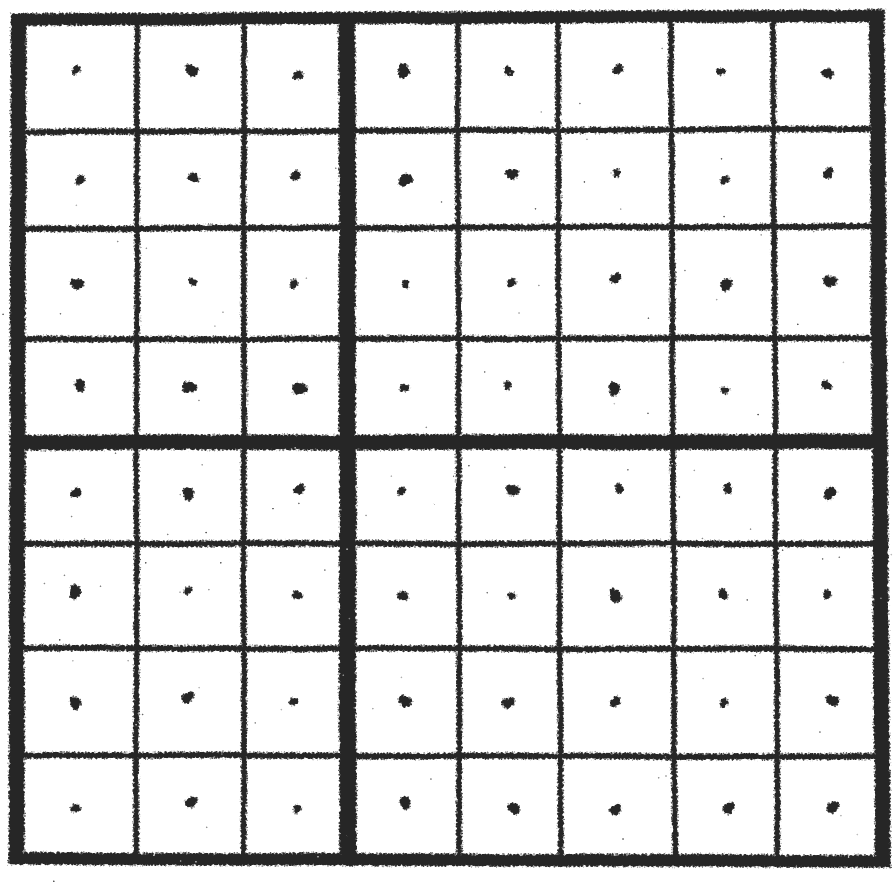
Give the GLSL for this pattern, as a Shadertoy shader.

```glsl
// Hand-inked 8 x 8 ruled grid with a heavy frame, one heavy cross and a dot in each cell.
// Uneven rules are distance fields; layered sines bend them and cellular noise
// frays their edges. Hashes vary the dots and scatter specks and chips.

#define INK        vec3(0.15)
#define PAPER      vec3(1.0)
#define THIN       vec2(0.0031, 0.0034)  // half widths: upright, level
#define HEAVY      vec2(0.0096, 0.0086)
#define FRAME      vec2(0.0088, 0.0070)
#define WOBBLE     0.0007
#define FRAY       0.0034
#define FRAY_SCALE 330.0
#define DOT_RADIUS 0.0060
#define DOT_JITTER 0.0045
#define SPECK_SCALE 85.0
#define SPECK_RATE 0.022

const int RULES = 9;
// Rule positions in canvas heights, from left and from below.
const float COLS[RULES] = float[RULES](0.0198, 0.155, 0.2765, 0.394, 0.520, 0.634, 0.763, 0.879, 0.9975);
const float ROWS[RULES] = float[RULES](0.0251, 0.143, 0.2646, 0.3836, 0.4987, 0.616, 0.742, 0.852, 0.980);

vec2 hash2(vec2 p) {
    vec3 q = fract(p.xyx * vec3(0.1031, 0.1030, 0.0973));
    q += dot(q, q.yzx + 33.33);
    return fract((q.xx + q.yz) * q.zy);
}

// Distance to the nearest scattered point; also returns that point's cell.
float cellular(vec2 p, out vec2 owner) {
    vec2 base = floor(p);
    float nearest = 8.0;
    owner = base;
    for (int j = -1; j <= 1; j++)
    for (int i = -1; i <= 1; i++) {
        vec2 cell = base + vec2(i, j);
        float d = length(cell + hash2(cell) - p);
        if (d < nearest) { nearest = d; owner = cell; }
    }
    return nearest;
}

float layeredSines(float t, float seed) {
    return 0.5 * sin(t * 17.0 + seed * 2.4)
         + 0.3 * sin(t * 41.0 + seed * 5.1)
         + 0.2 * sin(t * 97.0 + seed * 1.7);
}

// Slight skew of the whole drawing.
vec2 skew(vec2 p) {
    return p + vec2(0.010 * (p.x - 0.3) * (p.y - 0.5),
                    -0.008 * (p.x - 0.5) * (p.y - 0.4));
}

// Signed distance to the ruled lines; finds the enclosing cell on the way.
float ruledLines(vec2 p, out ivec2 cell) {
    float d = 1.0;
    cell = ivec2(0);
    for (int i = 0; i < RULES; i++) {
        vec2 rule = vec2(COLS[i], ROWS[i]);
        if (i < RULES - 1) {
            if (p.x > rule.x) cell.x = i;
            if (p.y > rule.y) cell.y = i;
        }
        bool edge = i == 0 || i == RULES - 1;
        vec2 halfWidth = edge ? FRAME : THIN;
        if (i == 3) halfWidth.x = HEAVY.x;
        if (i == 4) halfWidth.y = HEAVY.y;
        float seed = float(i);
        vec2 bend = WOBBLE * vec2(layeredSines(p.y, seed), layeredSines(p.x, seed + 11.0));
        vec2 lines = abs(p - rule - bend) - halfWidth;
        d = min(d, min(lines.x, lines.y));
    }
    // Trim the rules at the outer edge of the frame.
    vec2 low = vec2(COLS[0], ROWS[0]) - FRAME;
    vec2 high = vec2(COLS[RULES - 1], ROWS[RULES - 1]) + FRAME;
    vec2 outside = max(low - p, p - high);
    return max(d, max(outside.x, outside.y));
}

// Lumpy dot near the middle of a cell, with its own size and offset.
float inkDot(vec2 p, ivec2 cell) {
    vec2 low = vec2(COLS[cell.x], ROWS[cell.y]);
    vec2 high = vec2(COLS[cell.x + 1], ROWS[cell.y + 1]);
    vec2 shift = hash2(vec2(cell) + 7.0) - 0.5;
    vec2 vary = hash2(vec2(cell) * 3.0 + 29.0);
    vec2 q = p - 0.5 * (low + high) - vec2(0.001, 0.002) - 2.0 * DOT_JITTER * shift * vec2(0.8, 1.0);
    float angle = atan(q.y, q.x);
    float lump = 0.15 * sin(2.0 * angle + 6.3 * vary.y) + 0.08 * sin(3.0 * angle + 9.0 * vary.x);
    return length(q) - DOT_RADIUS * mix(0.72, 1.28, vary.x) * (1.0 + lump);
}

void mainImage(out vec4 fragColor, in vec2 fragCoord) {
    vec2 p = skew(fragCoord / iResolution.y);
    float soft = max(0.0012, 0.7 / iResolution.y);

    // Lines and dots with frayed edges.
    ivec2 cell;
    vec2 owner;
    float d = ruledLines(p, cell);
    d = min(d, inkDot(p, cell));
    d += FRAY * (cellular(p * FRAY_SCALE, owner) - 0.45);
    float ink = 1.0 - smoothstep(-soft, soft, d);

    // Sparse specks on the paper, chips in the ink.
    float speckDist = cellular(p * SPECK_SCALE, owner) / SPECK_SCALE;
    vec2 chance = hash2(owner + 51.0);
    float patchy = 1.0 + layeredSines(p.x * 0.6 + p.y * 0.3, 4.0) - 0.6 * p.y;
    float speck = step(chance.x, SPECK_RATE * patchy) * mix(0.3, 0.8, chance.y);
    speck *= 1.0 - smoothstep(0.0009 - soft * 0.5, 0.0009 + soft * 0.5, speckDist);
    ink = abs(ink - speck);

    fragColor = vec4(mix(PAPER, INK, ink), 1.0);
}
```
